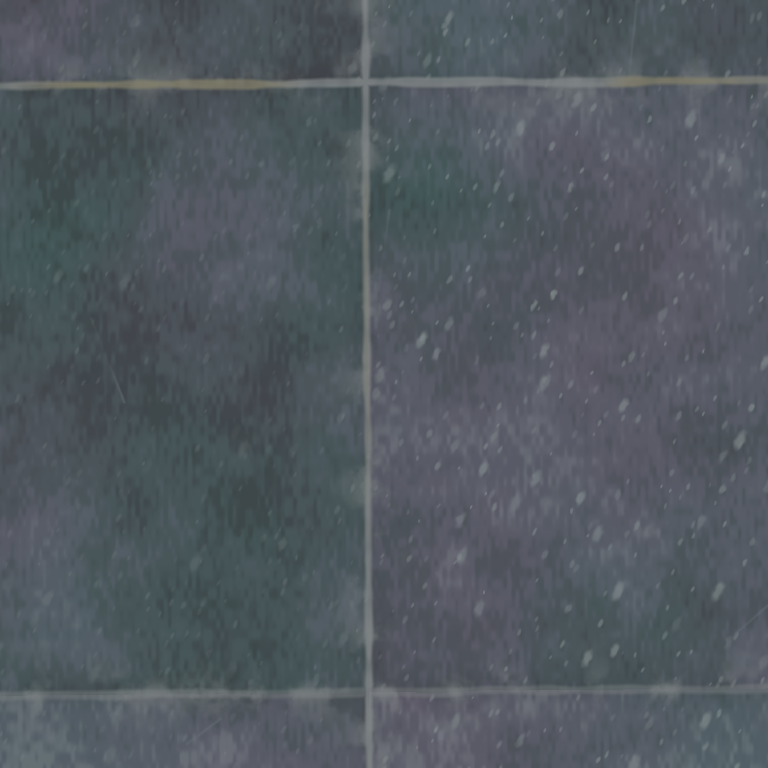
Give the GLSL for this texture, as a Shadertoy shader.

```glsl
const float PITCH = 0.793;                   // side of one square tile
const vec2 CORNER = vec2(0.4785, 0.099);     // one crossing of the joints
const vec3 DARK = vec3(0.255, 0.277, 0.297);
const vec3 SLATE = vec3(0.290, 0.330, 0.350);
const vec3 BLUE = vec3(0.335, 0.362, 0.400);
const vec3 PALE = vec3(0.400, 0.430, 0.458);
const vec3 GROUT = vec3(0.500, 0.520, 0.525);
const vec3 TAN = vec3(0.510, 0.495, 0.415);
const vec3 CHALK = vec3(0.560, 0.600, 0.600);

float hash(vec2 p) {
    vec3 q = fract(vec3(p.xyx) * 0.1031);
    q += dot(q, q.yzx + 33.33);
    return fract((q.x + q.y) * q.z);
}

vec2 hash2(vec2 p) {
    return vec2(hash(p), hash(p + 71.7));
}

float noise(vec2 p) {
    vec2 i = floor(p), f = fract(p);
    f = f * f * (3.0 - 2.0 * f);
    return mix(mix(hash(i), hash(i + vec2(1, 0)), f.x),
               mix(hash(i + vec2(0, 1)), hash(i + vec2(1, 1)), f.x), f.y);
}

float fbm(vec2 p) {
    float sum = 0.0, amp = 0.5;
    for (int i = 0; i < 5; i++) {
        sum += amp * noise(p);
        p = mat2(1.6, 1.2, -1.2, 1.6) * p + 13.1;
        amp *= 0.5;
    }
    return sum / 0.97;
}

float segmentDistance(vec2 p, vec2 a, vec2 b) {
    vec2 ab = b - a;
    return length(p - a - ab * clamp(dot(p - a, ab) / dot(ab, ab), 0.0, 1.0));
}

// Soft upright flecks scattered over a jittered grid
float flecks(vec2 uv, float cells, float density, float radius) {
    vec2 base = floor(uv * cells);
    float cover = 0.0;
    for (int y = -1; y <= 1; y++)
    for (int x = -1; x <= 1; x++) {
        vec2 id = base + vec2(x, y);
        vec2 d = uv - (id + hash2(id)) / cells;
        d += 0.4 * radius * (vec2(noise(uv * 160.0), noise(uv * 160.0 + 40.0)) - 0.5);
        d.x -= d.y * 0.35;
        float size = radius * mix(0.5, 1.2, hash(id + 5.3));
        float fleck = 1.0 - smoothstep(0.3, 1.0, length(d * vec2(1.0, 0.55)) / size);
        cover = max(cover, fleck * step(hash(id + 19.1), density) * mix(0.3, 1.0, hash(id + 8.6)));
    }
    return cover;
}

float scratches(vec2 uv, float width) {
    float cover = 0.0;
    for (int i = 0; i < 5; i++) {
        vec2 start = hash2(vec2(i, 3.7));
        float angle = mix(0.6, 2.1, hash(vec2(i, 9.2)));
        vec2 end = start + mix(0.05, 0.12, hash(vec2(i, 6.1))) * vec2(cos(angle), sin(angle));
        cover = max(cover, 1.0 - smoothstep(0.0, width, segmentDistance(uv, start, end)));
    }
    return cover * noise(uv * 30.0);
}

vec3 slateRamp(float tone) {
    vec3 color = mix(DARK, SLATE, smoothstep(0.0, 0.35, tone));
    color = mix(color, BLUE, smoothstep(0.35, 0.65, tone));
    return mix(color, PALE, smoothstep(0.65, 1.0, tone));
}

vec3 tileColor(vec2 uv, vec2 tile) {
    float shade = 0.09 - 0.20 * mod(tile.x, 2.0) + 0.08 * (hash(tile) - 0.5);
    vec2 p = uv + 3.0 * hash2(tile);
    float tone = 0.45 + shade - 0.30 * (uv.y - 0.5);
    tone += 1.1 * (fbm(p * 4.5) - 0.5) + 0.6 * (fbm(p * 17.0) - 0.5);
    tone += 0.35 * (noise(uv * vec2(190.0, 75.0)) - 0.5);
    // Slow drift between green and violet
    float hue = fbm(p * 3.5 + 20.0) - 0.5 + 0.6 * shade;
    return slateRamp(tone) + hue * vec3(0.075, -0.035, 0.015);
}

void mainImage(out vec4 fragColor, in vec2 fragCoord) {
    vec2 uv = fragCoord / iResolution.xy;
    float pixel = 1.0 / iResolution.y;

    // Slightly tilted, uneven joints
    vec2 wobble = vec2(noise(uv.yx * 14.0), noise(uv * 14.0 + 30.0)) - 0.5;
    vec2 skew = uv + vec2(0.007, -0.009) * (uv.yx - 0.5) + 0.004 * wobble;
    vec2 grid = (skew - CORNER) / PITCH;
    vec2 joint = abs(grid - round(grid)) * PITCH;
    float nearest = min(joint.x, joint.y);

    // Worn tile faces with flecks and scratches
    vec3 color = tileColor(uv, floor(grid));
    float wear = mix(0.35, 0.9, smoothstep(-0.1, 0.1, grid.x));
    color = mix(color, CHALK, flecks(uv, 24.0, 0.20, 0.008) * wear * 0.6);
    color = mix(color, CHALK, flecks(uv + 7.0, 55.0, 0.22, 0.004) * wear * 0.55);
    color = mix(color, PALE, 0.6 * scratches(uv, 0.0018 + pixel));

    // Dark edges and patchy mortar smears beside the joints
    color *= 1.0 - 0.10 * exp(-nearest / 0.014);
    float smear = smoothstep(0.48, 0.72, fbm(uv * 22.0 + 4.0)) * exp(-nearest / 0.022);
    color = mix(color, GROUT, 0.65 * smear);

    // Grout: every second horizontal joint is fainter
    vec2 halfWidth = vec2(0.0045, 0.0055) * mix(0.7, 1.3, noise(uv * 28.0));
    vec2 cover = 1.0 - smoothstep(halfWidth - 0.002 - pixel, halfWidth + 0.002 + pixel, joint);
    cover.y *= mix(0.5, 0.9, mod(round(grid.y), 2.0));
    float grout = max(cover.x * 0.9, cover.y) * mix(0.75, 1.0, noise(uv * 60.0));
    vec3 groutColor = mix(GROUT, TAN, smoothstep(0.4, 0.8, noise(uv * 7.0 + 2.0)) * smoothstep(0.2, 0.9, uv.y));
    color = mix(color, groutColor, grout);

    fragColor = vec4(color, 1.0);
}
```
